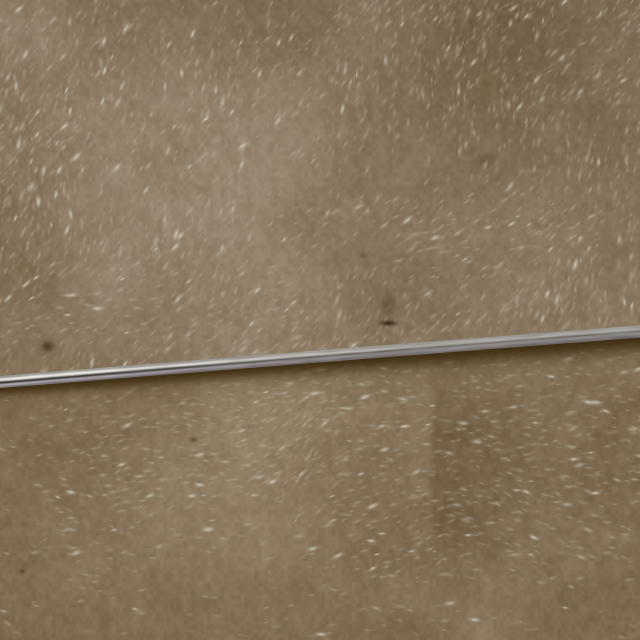
Write a three.js fragment shader that draws this texture.

```glsl
// Scuffed brown board with pale flecks, crossed by a thin shiny metal rod.
varying vec2 vUv;

float hash(vec2 p) {
  return fract(sin(dot(p, vec2(127.1, 311.7))) * 43758.5453);
}

float noise(vec2 p) {
  vec2 i = floor(p), f = fract(p);
  f = f * f * (3.0 - 2.0 * f);
  return mix(mix(hash(i), hash(i + vec2(1.0, 0.0)), f.x),
             mix(hash(i + vec2(0.0, 1.0)), hash(i + 1.0), f.x), f.y);
}

float fbm(vec2 p) {
  float sum = 0.0, gain = 0.5;
  for (int i = 0; i < 4; i++) {
    sum += gain * noise(p);
    p = p * 2.03 + 17.3;
    gain *= 0.5;
  }
  return sum;
}

// Soft elliptical patch, one at its center.
float blob(vec2 p, vec2 center, vec2 radius) {
  vec2 d = (p - center) / radius;
  return exp(-dot(d, d));
}

float rodHeight(float x) {
  return 0.403 + 0.082 * x - 0.003 * x * x;
}

// Direction of the scratches: steep above the rod, flat below it.
float grainAngle(vec2 p) {
  float above = smoothstep(0.0, 0.02, p.y - rodHeight(p.x));
  float level = blob(p, vec2(0.72, 0.64), vec2(0.22, 0.08));
  float steep = mix(1.15, 0.2, level) - 0.9 * blob(p, vec2(0.12, 0.5), vec2(0.25, 0.06));
  float low = 0.02 + 0.6 * blob(p, vec2(0.48, 0.32), vec2(0.1, 0.13));
  return mix(low, steep, above) + 0.8 * (noise(p * 9.0) - 0.5);
}

// How thickly the flecks gather.
float wear(vec2 p) {
  float w = 0.32 + 0.4 * (noise(p * 7.0 + 4.0) - 0.5);
  w += 0.5 * blob(p, vec2(0.03, 0.68), vec2(0.09, 0.16));
  w += 0.4 * blob(p, vec2(0.68, 0.65), vec2(0.09, 0.04));
  w += 0.5 * blob(p, vec2(0.85, 0.86), vec2(0.06, 0.04));
  w += 0.4 * blob(p, vec2(0.8, 0.99), vec2(0.13, 0.04));
  w += 0.35 * blob(p, vec2(0.48, 0.32), vec2(0.1, 0.11));
  w += 0.2 * blob(p, vec2(0.75, 0.52), vec2(0.25, 0.05));
  w -= 0.2 * blob(p, vec2(0.62, 0.74), vec2(0.08, 0.05));
  w -= 0.2 * smoothstep(0.3, 0.05, p.y);
  return clamp(w, 0.05, 0.9);
}

// Jittered short strokes, one per cell; size is (half length, half width).
float flecks(vec2 p, float cells, vec2 size, float density, float seed) {
  vec2 home = floor(p * cells);
  float sum = 0.0;
  for (int j = -1; j <= 1; j++) {
    for (int i = -1; i <= 1; i++) {
      vec2 id = home + vec2(float(i), float(j));
      vec2 key = id + seed;
      vec2 center = (id + vec2(hash(key), hash(key + 31.7))) / cells;
      float angle = grainAngle(center) + 0.7 * (hash(key + 9.1) - 0.5);
      vec2 axis = vec2(cos(angle), sin(angle)), d = p - center;
      vec2 q = vec2(dot(d, axis), axis.x * d.y - axis.y * d.x);
      q /= size * (0.6 + 0.7 * hash(key + 5.3));
      float present = step(hash(key + 71.9), density * wear(center));
      sum += present * (0.3 + 0.7 * hash(key + 13.0)) * exp(-dot(q, q));
    }
  }
  return min(sum, 1.0);
}

vec3 boardColor(vec2 p) {
  float cloud = smoothstep(0.15, 0.8, fbm(p * 5.0));
  vec3 color = mix(vec3(0.495, 0.42, 0.325), vec3(0.57, 0.503, 0.415), cloud);
  color += 0.03 * blob(p, vec2(0.4, 0.7), vec2(0.35, 0.25));
  color += 0.025 * blob(p, vec2(0.45, 0.22), vec2(0.25, 0.18));
  color -= 0.06 * blob(p, vec2(0.9, 1.0), vec2(0.4, 0.18));
  float panel = smoothstep(0.665, 0.685, p.x) * blob(p, vec2(0.72, 0.28), vec2(0.32, 0.16));
  color -= panel * vec3(0.075, 0.078, 0.08);
  color -= vec3(0.015, 0.02, 0.032) * smoothstep(0.46, 0.38, p.y);
  color += 0.045 * (noise(p * vec2(190.0, 150.0)) - 0.5);
  return color + 0.035 * (noise(p * vec2(80.0, 60.0)) - 0.5);
}

float darkSpots(vec2 p) {
  float s = 0.75 * blob(p, vec2(0.074, 0.459), vec2(0.009, 0.008));
  s += blob(p, vec2(0.607, 0.495), vec2(0.012, 0.004));
  s += 0.4 * blob(p, vec2(0.605, 0.522), vec2(0.011, 0.017));
  s += 0.25 * blob(p, vec2(0.758, 0.75), vec2(0.01, 0.008));
  s += 0.5 * blob(p, vec2(0.303, 0.312), vec2(0.006, 0.004));
  s += 0.5 * blob(p, vec2(0.035, 0.107), vec2(0.005, 0.004));
  return min(s + 0.3 * blob(p, vec2(0.567, 0.601), vec2(0.007, 0.005)), 1.0);
}

// Shading across the rod, t from -1 (lower edge) to 1 (upper edge).
vec3 rodColor(float t, float x) {
  float shine = mix(1.0, 0.2, smoothstep(0.0, 0.7, x));
  vec3 color = mix(vec3(0.44, 0.42, 0.41), vec3(0.6, 0.59, 0.57), smoothstep(-1.0, 0.3, t));
  color += shine * vec3(0.32) * exp(-pow((t - 0.4) / 0.25, 2.0));
  color += shine * vec3(0.15, 0.14, 0.2) * exp(-pow((t + 0.55) / 0.2, 2.0));
  color -= (0.08 + 0.24 * shine) * exp(-pow((t + 0.12 - 0.2 * x) / 0.18, 2.0));
  return color + 0.08 * (noise(vec2(x * 35.0, t * 3.0)) - 0.5);
}

void main() {
  vec2 p = vUv;
  vec3 color = boardColor(p);

  // Fine pale scratches, then sparse brighter chips.
  color = mix(color, vec3(0.71, 0.67, 0.6), 0.55 * flecks(p, 85.0, vec2(0.0055, 0.0019), 1.1, 3.0));
  color = mix(color, vec3(0.82, 0.81, 0.76), 0.8 * flecks(p, 50.0, vec2(0.0062, 0.0023), 0.4, 50.0));
  color = mix(color, vec3(0.25, 0.17, 0.1), darkSpots(p));

  // Shadow below the rod, then the rod itself.
  float offset = p.y - rodHeight(p.x);
  float halfWidth = 0.0095;
  float depth = max(-offset - halfWidth, 0.0) / mix(0.013, 0.023, p.x);
  float shadow = (0.75 * exp(-depth * depth) + 0.25 * exp(-0.6 * depth)) * step(offset, 0.0);
  color = mix(color, vec3(0.24, 0.17, 0.06), 0.95 * shadow);
  float cover = smoothstep(0.001, -0.001, abs(offset) - halfWidth);
  color = mix(color, rodColor(offset / halfWidth, p.x), cover);
  gl_FragColor = vec4(color, 1.0);
}
```
